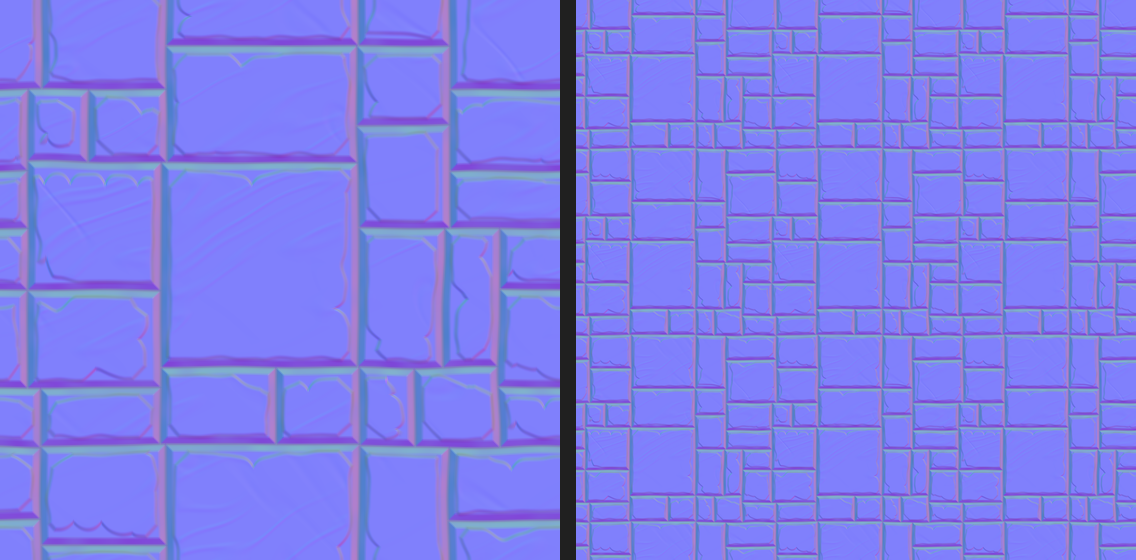
Left, the tile; right, the same tile 3 across and 3 down.
This texture map is drawn by a Shadertoy shader. Its source:

```glsl
// Tangent-space normal map of an irregular ashlar wall that tiles in x and y.
// Interlocking rectangles come from a wrapped grid of alternating cut lines;
// bevels, chipped lips and faint scratches form a height field, sloped to RGB.
#define CELLS 4.0        // grid cells per tile, must be even
#define SEED 7.0         // layout variation
#define SPLIT 0.6        // chance that a long block is cut in two
#define WARP 0.006       // crookedness of the joints
#define BEVEL 0.0125     // width of the outer bevel
#define STEEP 0.54       // slope of the bevel
#define LIP 0.0021       // height of the chipped inner lip
#define CHIP 0.026       // depth of large chips
#define SCRATCH 0.0004   // height of the face scratches
#define SOFT 0.0027      // sampling radius for slopes
#define LINE 0.0032      // width of the dark creases

vec2 hash2(vec2 p) {
    vec3 a = fract(p.xyx * vec3(0.1031, 0.1030, 0.0973));
    a += dot(a, a.yzx + 33.33);
    return fract((a.xx + a.yz) * a.zy);
}

// Value noise that wraps after the given whole period
float noise(vec2 p, vec2 period) {
    vec2 i = floor(p), f = p - i;
    f = f * f * (3.0 - 2.0 * f);
    vec2 lo = mod(i, period), hi = mod(i + 1.0, period);
    return mix(mix(hash2(lo).x, hash2(vec2(hi.x, lo.y)).x, f.x),
               mix(hash2(vec2(lo.x, hi.y)).x, hash2(hi).x, f.x), f.y);
}

// Each cell holds one cut line through its anchor, upright or level by parity
vec2 anchor(vec2 cell) {
    return cell + mix(vec2(0.14), vec2(0.86), hash2(mod(cell, CELLS) + SEED));
}

bool upright(vec2 cell) { return mod(cell.x + cell.y, 2.0) < 0.5; }

// Block around p as (left, bottom, right, top), in cell units
vec4 findBlock(vec2 p, out vec2 id) {
    vec2 cell = floor(p), a = anchor(cell), side;
    if (upright(cell)) {
        side.x = step(a.x, p.x);
        side.y = step(anchor(cell + vec2(2.0 * side.x - 1.0, 0.0)).y, p.y);
    } else {
        side.y = step(a.y, p.y);
        side.x = step(anchor(cell + vec2(0.0, 2.0 * side.y - 1.0)).x, p.x);
    }
    vec2 v = cell + side;
    vec2 sw = anchor(v - 1.0), ne = anchor(v);
    vec2 se = anchor(v - vec2(0.0, 1.0)), nw = anchor(v - vec2(1.0, 0.0));
    vec4 r = upright(v - 1.0) ? vec4(sw.x, se.y, ne.x, nw.y)
                              : vec4(nw.x, sw.y, se.x, ne.y);
    id = mod(v, CELLS);

    // Cut some long blocks across
    vec2 size = r.zw - r.xy, dice = hash2(id + 31.0 + SEED);
    if (max(size.x, size.y) > 0.95 && dice.x < SPLIT) {
        vec2 cut = mix(r.xy, r.zw, mix(0.36, 0.64, dice.y));
        bool tall = size.y > size.x;
        bool beyond = tall ? p.y > cut.y : p.x > cut.x;
        if (beyond) id += 0.5;
        if (tall) { if (beyond) r.y = cut.y; else r.w = cut.y; }
        else      { if (beyond) r.x = cut.x; else r.z = cut.x; }
    }
    return r;
}

// Inset of the lip along one side: rough, with long flakes and pointed chips
float ragged(float t, float key) {
    float rough = noise(vec2(key, t * 28.0), vec2(64.0, 28.0));
    float loose = noise(vec2(key + 9.0, t * 11.0), vec2(64.0, 11.0));
    float spike = 1.0 - abs(2.0 * noise(vec2(key + 20.0, t * 19.0), vec2(64.0, 19.0)) - 1.0);
    return 0.012 + 0.006 * rough
         + CHIP * smoothstep(0.55, 0.95, loose) * mix(0.3, 1.0, spike * spike * spike);
}

// Thin faint line along the middle level of stretched noise
float scratch(vec2 q, vec2 period) {
    float line = 1.0 - smoothstep(0.0, 0.13, abs(noise(q, period) - 0.5));
    return line * smoothstep(0.4, 0.8, noise(q.yx * 0.5, period.yx * 0.5));
}

// Wall height; edge receives the distances to the joint and to the inner lip
float height(vec2 uv, out vec2 edge) {
    vec2 bend = vec2(noise(uv * 9.0, vec2(9.0)), noise(uv * 9.0 + 3.3, vec2(9.0)));
    vec2 p = uv + WARP * (bend - 0.5), id;
    vec4 block = findBlock(p * CELLS, id) / CELLS;
    vec2 sides = min(p - block.xy, block.zw - p);
    vec2 shift = floor(hash2(id + 5.0) * 40.0);

    // Ragged inner outline with cut corners
    vec2 key = shift + 5.0 * step(0.5 * (block.xy + block.zw), p);
    vec2 inner = sides - vec2(ragged(p.y, key.x), ragged(p.x, key.y + 30.0));
    float bite = 0.03 * hash2(key + 3.0).x;
    float corner = (inner.x + inner.y - bite) * 0.7;
    edge = vec2(min(sides.x, sides.y), min(min(inner.x, inner.y), corner));

    // Scratches in two slanted directions on the face
    vec2 wavy = uv + 0.03 * bend + shift / 40.0;
    float marks = scratch(vec2(4.0 * (wavy.x + wavy.y), 16.0 * (2.0 * wavy.y - wavy.x)), vec2(4.0, 16.0))
                - scratch(vec2(4.0 * (wavy.x - wavy.y), 14.0 * (wavy.x + wavy.y)), vec2(4.0, 14.0));
    return STEEP * min(edge.x, BEVEL) + LIP * smoothstep(-0.004, 0.004, edge.y)
         + SCRATCH * marks * smoothstep(0.0, 0.012, edge.y);
}

// Soft dark crease at distance d
float crease(float d) { return exp(-d * d / (LINE * LINE)); }

void mainImage(out vec4 fragColor, in vec2 fragCoord) {
    vec2 uv = fragCoord / iResolution.xy, edge, unused;
    height(uv, edge);
    vec2 e = vec2(SOFT, 0.0);
    vec2 slope = vec2(height(uv + e.xy, unused) - height(uv - e.xy, unused),
                      height(uv + e.yx, unused) - height(uv - e.yx, unused)) / (2.0 * SOFT);
    slope *= mix(0.7, 1.2, noise(uv * 30.0, vec2(30.0)));
    vec3 normal = normalize(vec3(-slope, 1.0));

    // Bevels and creases shorten the normal, least on downward slopes
    float band = 1.0 - smoothstep(BEVEL - 0.003, BEVEL + 0.005, edge.x);
    float dark = max(0.75 * crease(edge.x), crease(edge.y));
    float dim = 0.27 * band + 0.31 * dark;
    normal *= 1.0 - dim * (1.0 - 0.8 * max(-normal.y, 0.0));
    fragColor = vec4(0.5 + 0.5 * normal * vec3(1.0, 1.0, 0.98), 1.0);
}
```
